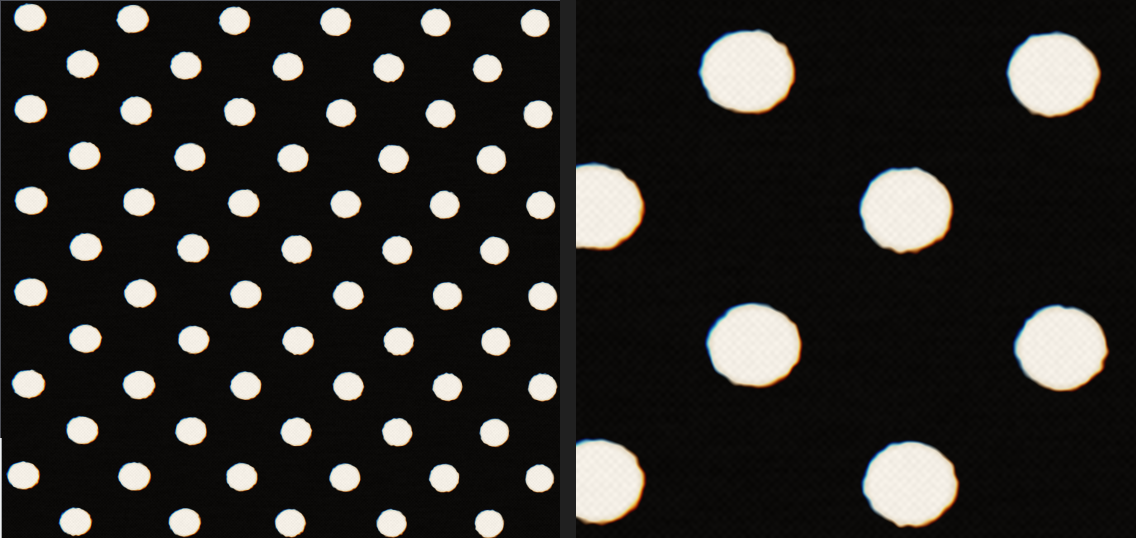
Left, the full canvas; right, a detail of the centre.
Reproduce this pattern procedurally as a WebGL 2 fragment shader.

```glsl
#version 300 es
precision highp float;
// White polka dots on black woven cotton: twelve staggered rows of six and five.
// Each row's dots follow a gently bent grid, as on cloth that is not quite flat;
// dots widen to the left, with wobbly edges and a faint colour fringe.

uniform vec2 u_resolution;
out vec4 outColor;

float hash(vec2 p) {
    vec3 q = fract(vec3(p.xyx) * 0.1031);
    q += dot(q, q.yzx + 33.33);
    return fract((q.x + q.y) * q.z);
}

float noise(vec2 p) {
    vec2 i = floor(p), f = fract(p);
    f = f * f * (3.0 - 2.0 * f);
    return mix(mix(hash(i), hash(i + vec2(1, 0)), f.x),
               mix(hash(i + vec2(0, 1)), hash(i + vec2(1, 1)), f.x), f.y);
}

// Dot centre on the bent grid: column spacing shrinks to the right
vec2 dotCentre(float row, float col) {
    float start = 41.0 + row * (0.2 + row * (0.16 - 0.027 * row));
    float spacing = 141.6 + row * (2.5 - 0.115 * row);
    float squeeze = 0.6 + row * (0.44 - 0.023 * row);
    float tilt = col * (2.6 - 0.2 * col) * (1.0 - 0.05 * row);
    return vec2(start + col * (spacing - squeeze * col), 24.0 + 63.0 * row + tilt);
}

// Approximate signed distance to an ellipse
float ellipse(vec2 p, vec2 radii) {
    float k = length(p / radii);
    return k * (k - 1.0) / max(length(p / (radii * radii)), 0.001);
}

// Signed distance to the nearest dot; rows never overlap vertically
float dots(vec2 p) {
    float row = clamp(round((p.y - 28.0) / 62.8), 0.0, 11.0);
    float d = 1e3;
    for (int i = 0; i < 6; i++) {
        float col = float(i) + 0.5 * mod(row, 2.0);
        vec2 radii = vec2(22.2 - 0.5 * col, 19.2) + 0.5 * (hash(vec2(col, row) * 7.0) - 0.5);
        d = min(d, ellipse(p - dotCentre(row, col), radii));
    }
    return d;
}

void main() {
    // Cloth space, 768 by 740 units, y running down
    vec2 uv = gl_FragCoord.xy / u_resolution;
    vec2 p = vec2(uv.x, 1.0 - uv.y) * vec2(768.0, 740.0);
    float soft = max(740.0 / u_resolution.y, 1.1);

    // Threads of the weave
    float weave = sin(p.x * 1.45) * sin(p.y * 1.45);
    float grain = noise(p / 2.0) - 0.5;

    // Black ground with faint horizontal threads
    vec3 black = vec3(0.040, 0.036, 0.031);
    black += 0.008 * weave + 0.014 * grain + 0.008 * (noise(p * vec2(0.04, 0.4)) - 0.5);

    // Printed white, creamier towards the rim
    float inside = dots(p);
    vec3 white = mix(vec3(0.90, 0.86, 0.78), vec3(0.955, 0.935, 0.90), smoothstep(0.0, -4.0, inside));
    white += 0.015 * weave + 0.02 * grain;

    // Ragged edge; red and blue edges part, most at the left
    float wobble = 1.5 * (noise(p / 4.0) - 0.5);
    vec2 fringe = vec2(mix(0.9, 0.2, uv.x), 0.35);
    vec3 d = vec3(dots(p - fringe), inside, dots(p + fringe)) + wobble;
    vec3 colour = mix(black, white, smoothstep(vec3(soft), vec3(-soft), d));

    // Pale slivers along the top and left borders
    float top = 1.0 - smoothstep(0.6, 1.8, p.y);
    colour = mix(colour, vec3(0.30, 0.31, 0.34), top);
    float lower = step(603.0, p.y);
    float left = 1.0 - smoothstep(0.6, 1.8, p.x - lower);
    colour = mix(colour, mix(vec3(0.30, 0.31, 0.34), vec3(0.93, 0.94, 0.95), lower), left);

    outColor = vec4(colour, 1.0);
}
```
